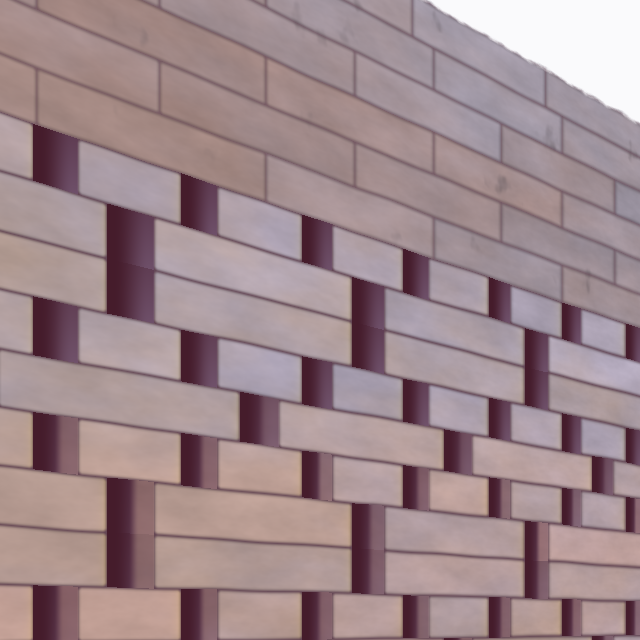
Give the GLSL for this texture, as a Shadertoy shader.

```glsl
// A brick screen wall receding to the right beneath a corner of white sky.
// The canvas is projected onto wall units (column, course); each course then
// repeats one brick with an optional dark opening, tinted by hash and noise.

float hash(vec2 p) {
    p = fract(p * vec2(0.1731, 0.3179) + 0.137);
    p += dot(p, p.yx + 23.45);
    return fract(p.x * p.y * 7.31);
}

float gradientNoise(vec2 p) {
    vec2 cell = floor(p), f = fract(p);
    vec2 w = f * f * f * (f * (f * 6.0 - 15.0) + 10.0);
    float corner[4];
    for (int i = 0; i < 4; i++) {
        vec2 o = vec2(i & 1, i >> 1);
        float angle = 6.2832 * hash(cell + o);
        corner[i] = dot(vec2(cos(angle), sin(angle)), f - o);
    }
    return mix(mix(corner[0], corner[1], w.x), mix(corner[2], corner[3], w.x), w.y);
}

float fbm(vec2 p) {
    float sum = 0.0, amp = 0.6;
    for (int i = 0; i < 4; i++) {
        sum += amp * gradientNoise(p);
        p = p * 2.03 + 7.1;
        amp *= 0.5;
    }
    return sum;
}

float roundedBox(vec2 p, vec2 halfSize, float radius) {
    vec2 d = abs(p) - halfSize + radius;
    return length(max(d, 0.0)) + min(max(d.x, d.y), 0.0) - radius;
}

// Bond of one course: x = repeat length, y = offset, z = opening width
vec3 courseBond(float row) {
    if (row < -5.5) return vec3(1.66, 1.44, 0.0);
    if (row < 0.0) return vec3(1.66, mod(row, 2.0) > 0.5 ? 0.02 : 0.84, 0.0);
    float step5 = mod(row, 5.0);
    if (step5 < 0.5 || abs(step5 - 3.0) < 0.5) return vec3(1.0, 0.0, 0.28);
    return vec3(2.0, step5 > 3.5 ? 1.46 : 0.47, 0.33);
}

vec3 brickColor(vec2 id, vec2 wall, vec2 p) {
    float tint = hash(id + 3.7), shade = hash(id + 19.3);
    float solid = 1.0 - smoothstep(-1.5, 0.5, id.y);
    float header = step(abs(id.y - 1.5), 1.6) * step(1.4, abs(id.y - 1.5));
    float patches = fbm(wall * vec2(0.9, 0.7) + 3.0);

    // Warm bricks low and left, cool ones high and right
    float low = smoothstep(0.55, 0.9, p.y);
    float cool = 0.2 + 0.45 * tint + 0.35 * header + 0.5 * (p.x - 0.4)
               - 0.45 * low * (1.0 - 0.6 * p.x) + 0.8 * patches;
    vec3 col = mix(vec3(0.70, 0.61, 0.575), vec3(0.665, 0.63, 0.70), clamp(cool, 0.0, 1.0));
    col = mix(col, vec3(0.74, 0.58, 0.54), low * (0.15 + 0.45 * shade));

    // Solid courses are duller, turning blue-grey towards the sky
    float grey = 0.45 * tint + 0.7 * (p.x - 0.3) + 0.4 * patches
               + 0.4 * smoothstep(-3.0, -6.0, id.y);
    vec3 aged = mix(vec3(0.615, 0.505, 0.485), vec3(0.605, 0.575, 0.625), clamp(grey, 0.0, 1.0));
    col = mix(col, aged, 0.9 * solid);
    col *= 0.98 + 0.08 * shade;

    // Mottling, fine grain and a few dark runs
    col *= 1.0 + 0.13 * fbm(wall * vec2(1.6, 1.4) + 5.0 * id.y);
    col += 0.02 * fbm(wall * vec2(9.0, 6.0));
    float stain = smoothstep(0.28, 0.55, fbm(wall * vec2(2.2, 0.6) + 11.0));
    return mix(col, vec3(0.32, 0.29, 0.31), 0.55 * stain * solid);
}

void mainImage(out vec4 fragColor, in vec2 fragCoord) {
    vec2 p = fragCoord / iResolution.xy;
    p.y = 1.0 - p.y;

    // Perspective: courses meet at a vanishing point far to the right
    float scale = 1.0 - 0.421 * p.x;
    vec2 wall = vec2((p.x / scale - 0.0534) / 0.268,
                     (0.8008 - (0.9766 - p.y) / scale) / 0.0921);
    vec2 toCanvas = vec2(0.268 * scale * scale, 0.0921 * scale);
    wall.y += 0.035 * gradientNoise(wall * vec2(1.7, 0.6));

    // Brick and opening within the course
    float row = floor(wall.y);
    vec3 bond = courseBond(row);
    float along = wall.x - bond.y;
    vec2 id = vec2(floor(along / bond.x), row);
    float q = along - id.x * bond.x;
    vec2 center = vec2(0.5 * (bond.x + bond.z), 0.5);
    vec2 halfSize = vec2(0.5 * (bond.x - bond.z), 0.5) * toCanvas;
    vec2 local = (vec2(q, fract(wall.y)) - center) * toCanvas;
    float edge = roundedBox(local, halfSize - vec2(0.0008, 0.0015), 0.007 * scale);
    vec3 face = brickColor(id, wall, p);

    // Opening: deep shadow at left, dim inner side of the next brick at right
    float depth = clamp(q / max(bond.z, 0.01), 0.0, 1.0);
    float lower = smoothstep(2.5, 5.5, row);
    vec3 shadow = mix(vec3(0.27, 0.11, 0.17), vec3(0.43, 0.31, 0.41),
                      smoothstep(0.15, 0.9, depth) * (0.65 + 0.35 * fract(wall.y)));
    shadow = mix(shadow, face * vec3(0.82, 0.74, 0.76),
                 lower * smoothstep(0.45, 0.68, depth) * (0.55 + 0.35 * hash(id)));
    vec3 joint = mix(vec3(0.36, 0.24, 0.30), face, row < 0.0 ? 0.4 : 0.1);
    vec3 gap = q < bond.z ? shadow : joint;

    // Rounded edges darken; ends beside openings carry a warm fringe
    face *= 1.0 - 0.12 * smoothstep(-0.006, 0.0, edge);
    float fringe = exp(-abs(halfSize.x - local.x) / 0.006) * step(0.01, bond.z);
    face += vec3(0.05, 0.04, -0.06) * fringe;
    vec3 col = mix(face, gap, smoothstep(-0.003, 0.003, edge));

    // Sky above the uneven top course
    float top = (wall.y + 6.0 + 0.12 * fbm(wall * 5.0)) * toCanvas.y;
    col = mix(vec3(0.98, 0.98, 0.99), col, smoothstep(-0.004, 0.005, top));
    fragColor = vec4(col, 1.0);
}
```
